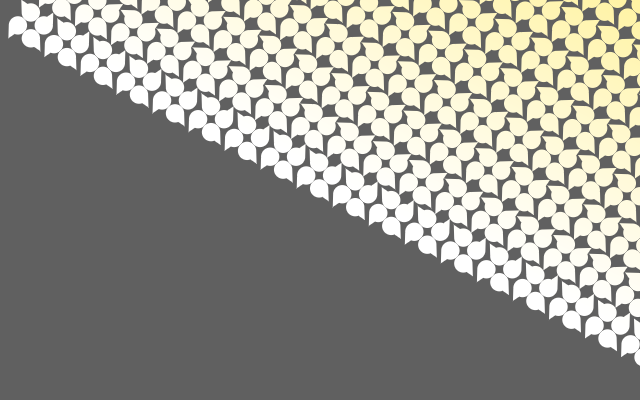
Reproduce this background procedurally as a Shadertoy shader.

```glsl
const vec3 BACKDROP = vec3(0.376);
const vec3 PALE = vec3(1.0);
const vec3 YELLOW = vec3(1.0, 0.95, 0.62);

// Lengths are in canvas heights
const vec2 FIRST_CLUSTER = vec2(0.0771, 0.9365);
const vec2 COLUMN_STEP = vec2(0.0901, -0.0469);
const vec2 ROW_STEP = vec2(0.0762, 0.0765);
const float ARM = 0.0323;
const float RADIUS = 0.0229;
const float GRADIENT_LENGTH = 0.79;
const float GRADIENT_POWER = 1.15;

// Tail corners, in drop radii
const vec2 TAIL_ROOT = vec2(1.0, 0.0);
const vec2 TAIL_TIP = vec2(1.04, 1.4);
const vec2 TAIL_NOTCH = vec2(0.3, 0.9);

// Signed distance to the line from a to b, negative on its left
float edgeDistance(vec2 p, vec2 a, vec2 b) {
    return dot(p - a, normalize(vec2(b.y - a.y, a.x - b.x)));
}

// Unit disc with a tail along one tangent
float dropDistance(vec2 p) {
    float tail = max(edgeDistance(p, TAIL_ROOT, TAIL_TIP),
                 max(edgeDistance(p, TAIL_TIP, TAIL_NOTCH),
                     edgeDistance(p, TAIL_NOTCH, TAIL_ROOT)));
    return min(length(p) - 1.0, tail);
}

// Four drops around a centre, tails turned outwards
float clusterDistance(vec2 p, bool lowestRow) {
    float nearest = 1e3;
    vec2 arm = vec2(1.0, 0.0);
    for (int i = 0; i < 4; i++) {
        vec2 turned = vec2(-arm.y, arm.x);
        vec2 q = (p - arm * ARM) * (arm + turned) / RADIUS;
        // Upper and right tails lie flat except in the lowest row
        if (i < 2 && !lowestRow) q = q.yx;
        nearest = min(nearest, dropDistance(q) * RADIUS);
        arm = turned;
    }
    return nearest;
}

// Slanted lattice of clusters, bounded below and at the left
float patternDistance(vec2 p) {
    mat2 lattice = mat2(COLUMN_STEP, ROW_STEP);
    vec2 local = p - FIRST_CLUSTER;
    vec2 cell = floor(inverse(lattice) * local + 0.5);
    float nearest = 1e3;
    for (int y = -1; y <= 1; y++) {
        for (int x = -1; x <= 1; x++) {
            vec2 id = cell + vec2(x, y);
            vec2 centre = lattice * id;
            if (id.y < -0.5 || centre.x < -0.01) continue;
            nearest = min(nearest, clusterDistance(local - centre, id.y < 0.5));
        }
    }
    return nearest;
}

void mainImage(out vec4 fragColor, in vec2 fragCoord) {
    vec2 p = fragCoord / iResolution.y;

    // Tint deepens away from the slanted border
    vec2 uphill = normalize(vec2(-COLUMN_STEP.y, COLUMN_STEP.x));
    float height = dot(p - FIRST_CLUSTER, uphill) / GRADIENT_LENGTH;
    vec3 tint = mix(PALE, YELLOW, pow(clamp(height, 0.0, 1.0), GRADIENT_POWER));

    // Antialiased drops over the backdrop
    float pixel = 1.0 / iResolution.y;
    float coverage = clamp(0.5 - patternDistance(p) / pixel, 0.0, 1.0);
    fragColor = vec4(mix(BACKDROP, tint, coverage), 1.0);
}
```
